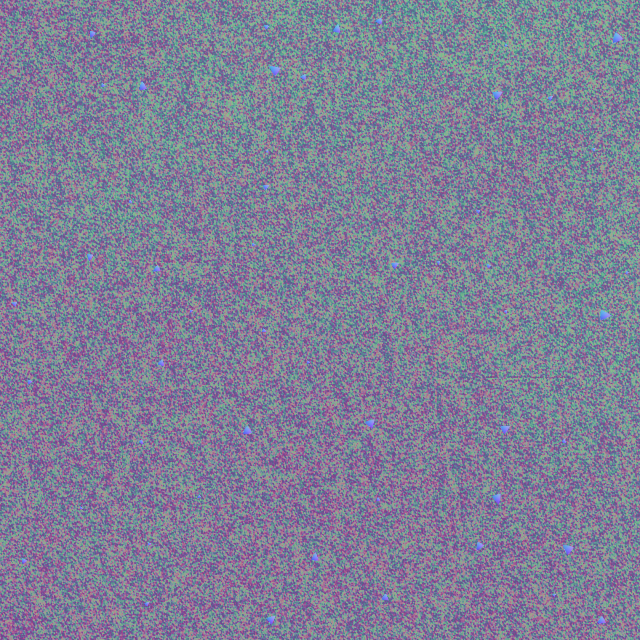
A Shadertoy shader for this texture map:

```glsl
// Tangent-space normal map of a fine rough plaster surface.
// Scattered cellular bumps and tilted facets give the grain slope; worn seams
// bend it and small smooth chips flatten it. The slope becomes a muted colour.

#define GRAIN_CELLS vec2(400.0, 335.0)  // grain cells across the canvas
#define GRAIN_RELIEF 1.6                // steepness of the grain
#define MOTTLE_CELLS vec2(95.0, 55.0)
#define MOTTLE_RELIEF 0.38              // steepness of the coarser trowel marks
#define CHIP_CELLS 11.0                 // chip cells across the canvas
#define CHIP_SHARE 0.42                 // share of cells holding a chip
#define CHIP_SIZE 0.0085                // largest chip radius
#define SEAM_COUNT 18                   // worn straight seams
#define SEAM_WIDTH 0.0018
#define SEAM_DEPTH 5.5
#define SLOPE_GAIN vec2(0.185, 0.215)
#define TINT vec2(-0.036, 0.080)

// Integer mixing keeps neighbouring cells free of any shared direction
vec3 hash3(vec2 p) {
    uvec3 v = uvec3(uint(p.x + 512.0), uint(p.y + 512.0), 77u);
    v = v * 1664525u + 1013904u;
    for (int i = 0; i < 2; i++) {
        v.x += v.y * v.z;
        v.y += v.z * v.x;
        v.z += v.x * v.y;
        v ^= v >> 16u;
    }
    return vec3(v & 65535u) / 65536.0;
}

// Slope of scattered grains: each is a bump or pit plus a facet tilted at random
vec2 grainSlope(vec2 p) {
    vec2 cell = floor(p);
    vec2 slope = vec2(0.0);
    for (int j = -1; j <= 1; j++) {
        for (int i = -1; i <= 1; i++) {
            vec2 id = cell + vec2(i, j);
            vec3 h = hash3(id);
            vec2 d = p - id - h.xy;
            float height = 2.0 * fract(h.z * 32.0) - 1.0;
            vec2 facet = vec2(cos(6.2832 * h.z), sin(6.2832 * h.z));
            slope += (4.4 * height * d + 1.25 * facet) * exp(-4.0 * dot(d, d));
        }
    }
    return slope;
}

// Short horizontal and vertical grooves with uneven wear
vec2 seamSlope(vec2 uv) {
    vec2 slope = vec2(0.0);
    for (int i = 0; i < SEAM_COUNT; i++) {
        vec3 h = hash3(vec2(i, 41.0));
        vec3 k = hash3(vec2(i, 83.0));
        bool upright = k.x < 0.6;
        vec2 d = uv - h.xy;
        if (!upright) d = d.yx;
        d.x += 0.06 * (k.y - 0.5) * d.y;
        float halfLength = mix(0.02, 0.08, h.z);
        float fade = 1.0 - smoothstep(0.8, 1.0, abs(d.y) / halfLength);
        float wear = 0.6 + 0.4 * sin(d.y * 170.0 + 6.3 * k.y);
        float across = d.x / SEAM_WIDTH;
        float bend = SEAM_DEPTH * mix(0.2, 1.0, k.z * k.z) * across * exp(-across * across);
        slope += (upright ? vec2(1.0, 0.0) : vec2(0.0, 1.0)) * bend * fade * wear;
    }
    return slope;
}

// Rounded triangular chip: xy = slope inside, z = coverage
vec3 chip(vec2 uv) {
    vec2 p = uv * CHIP_CELLS;
    vec2 id = floor(p);
    vec3 h = hash3(id + 171.0);
    vec3 k = hash3(id + 239.0);
    float radius = CHIP_SIZE * mix(0.3, 1.0, k.x * k.x);
    vec2 d = (p - id - mix(vec2(0.2), vec2(0.8), h.xy)) / CHIP_CELLS / radius;
    float angle = 6.2832 * k.y;
    vec2 r = mat2(cos(angle), sin(angle), -sin(angle), cos(angle)) * d;
    r.y *= mix(0.75, 1.0, k.z);
    float triangle = max(abs(r.x) * 0.866 + r.y * 0.5, -r.y) * 1.6;
    float edge = mix(triangle, length(r), 0.25);
    float cover = 1.0 - smoothstep(0.75, 1.15, edge);
    vec2 tilt = vec2(0.1, -0.15) - 0.7 * d;
    return vec3(tilt, cover * step(h.z, CHIP_SHARE));
}

// Broad drift from violet at lower left to teal at upper right
float drift(vec2 uv) {
    float t = 0.6 * (uv.x - 0.45) + 0.75 * (uv.y - 0.48);
    t += 0.16 * sin(5.0 * uv.x + 2.0 * sin(4.0 * uv.y));
    return t + 0.10 * sin(11.0 * uv.y - 6.0 * uv.x + 1.5 * sin(9.0 * uv.x));
}

void mainImage(out vec4 fragColor, in vec2 fragCoord) {
    vec2 uv = fragCoord / iResolution.xy;

    // Combine the layers into one slope
    vec2 slope = GRAIN_RELIEF * grainSlope(uv * GRAIN_CELLS) + seamSlope(uv);
    slope += MOTTLE_RELIEF * grainSlope(uv * MOTTLE_CELLS + 31.0);
    vec3 spot = chip(uv);
    slope = mix(slope, spot.xy, spot.z);

    // Encode the normal, with full blue only on the smooth chips
    vec3 normal = normalize(vec3(-slope, 1.0));
    vec2 gain = mix(SLOPE_GAIN, vec2(0.35), spot.z);
    vec2 redGreen = 0.5 + gain * normal.xy + TINT * drift(uv);
    float blue = 0.5 + mix(0.145, 0.48, spot.z) * normal.z;
    fragColor = vec4(redGreen, blue, 1.0);
}
```
